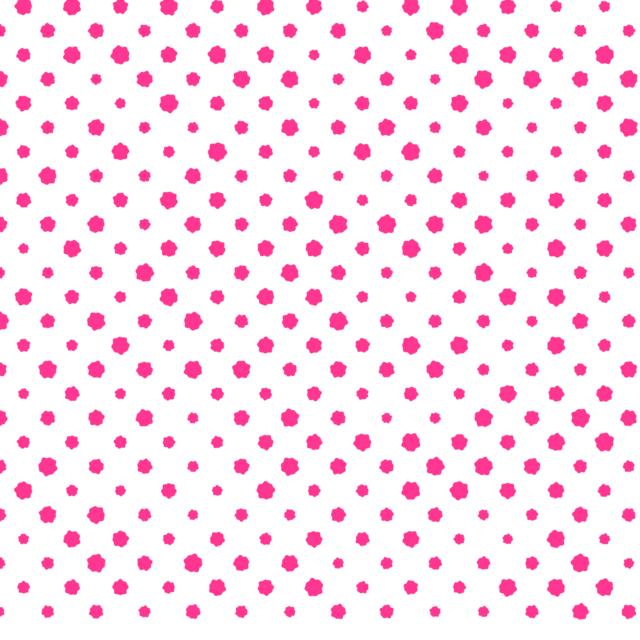
This pattern is drawn by a Shadertoy shader. Its source:

```glsl
// Staggered pink polka dots of random size with slightly lumpy edges on white.

#define PITCH vec2(0.07565, 0.03782) // dot spacing along a row, row spacing
#define ORIGIN vec2(-0.0010, 0.0443) // centre of the first dot, lowest row
#define RADIUS_MIN 0.0077
#define RADIUS_MAX 0.0143
#define LUMP 0.055                   // edge unevenness, as part of the radius
#define EDGE_PIXELS 1.0
#define PAPER vec3(1.0)
#define INK vec3(1.0, 0.215, 0.57)
#define TAU 6.2831853

float hash(vec2 p) {
    return fract(sin(dot(p, vec2(127.1, 311.7))) * 43758.5453);
}

// Signed distance to a round dot whose outline swells and dips.
float lumpyDot(vec2 p, float radius, vec2 id) {
    float angle = atan(p.y, p.x + 1e-6);
    float lumps = sin(5.0 * angle + TAU * hash(id + 17.3))
                + sin(8.0 * angle + TAU * hash(id + 41.9));
    return length(p) - radius * (1.0 + LUMP * lumps);
}

void mainImage(out vec4 fragColor, in vec2 fragCoord) {
    vec2 p = fragCoord / iResolution.y - ORIGIN;

    // Nearest dot: every other row is shifted by half a step.
    float row = floor(p.y / PITCH.y + 0.5);
    float shift = 0.5 * mod(row, 2.0);
    float column = floor(p.x / PITCH.x - shift + 0.5);
    vec2 id = vec2(column, row);
    vec2 centre = vec2(column + shift, row) * PITCH;

    float radius = mix(RADIUS_MIN, RADIUS_MAX, hash(id));
    float dist = lumpyDot(p - centre, radius, id);

    // Smooth edge, with a blank margin below the lowest row.
    float edge = EDGE_PIXELS / iResolution.y;
    float ink = (1.0 - smoothstep(-edge, edge, dist)) * step(0.0, row);

    fragColor = vec4(mix(PAPER, INK, ink), 1.0);
}
```
